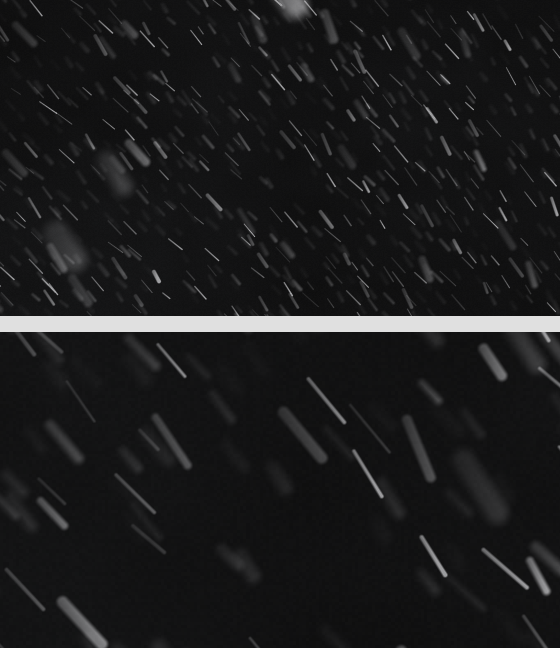
Top, the full canvas; bottom, a detail of the centre.
Give the GLSL for this texture, as a WebGL 1 fragment shader.

```glsl
precision highp float;
// Wind-driven snow at night: slanted motion streaks at several depths of focus.

uniform vec2 u_resolution;

#define NIGHT vec3(0.064, 0.064, 0.066)
#define HAZE vec3(0.028, 0.030, 0.033)
#define SNOW vec3(0.99, 0.99, 1.0)
#define FALL_ANGLE 0.72
#define ANGLE_DRIFT 0.13
#define ANGLE_SPREAD 0.36
#define GRAIN 0.012
#define GAIN 1.08

float hash(vec2 p) {
  return fract(sin(dot(p, vec2(127.1, 311.7))) * 43758.5453);
}

float valueNoise(vec2 p) {
  vec2 cell = floor(p);
  vec2 f = fract(p);
  f = f * f * (3.0 - 2.0 * f);
  float low = mix(hash(cell), hash(cell + vec2(1.0, 0.0)), f.x);
  float high = mix(hash(cell + vec2(0.0, 1.0)), hash(cell + vec2(1.0, 1.0)), f.x);
  return mix(low, high, f.y);
}

// Soft capsule along dir; size holds half length and half width.
float streak(vec2 p, vec2 dir, vec2 size, float blur) {
  float along = dot(p, dir);
  float across = dot(p, vec2(-dir.y, dir.x));
  float reach = max(abs(along) - size.x, 0.0);
  float body = 1.0 - smoothstep(size.y - blur, size.y + blur, length(vec2(reach, across)));
  float shading = 1.0 + 0.22 * clamp(along / size.x, -1.0, 1.0)
                      + 0.18 * clamp(across / size.y, -1.0, 1.0);
  return body * shading;
}

// One jittered streak per occupied cell; light holds its dimmest and brightest level.
float snowLayer(vec2 p, float cellSize, float density, vec2 size, float blur,
                vec2 light, float steepness, float seed) {
  float softness = max(blur, 0.75 / u_resolution.y);
  vec2 home = floor(p / cellSize);
  float glow = 0.0;
  for (int j = -1; j <= 1; j++) {
    for (int i = -1; i <= 1; i++) {
      vec2 cell = home + vec2(float(i), float(j));
      vec2 id = cell + seed;
      float present = step(hash(id + 3.7), density);
      vec2 center = (cell + vec2(hash(id + 11.3), hash(id + 23.9))) * cellSize;
      float angle = FALL_ANGLE + steepness + ANGLE_DRIFT * center.x
                  + ANGLE_SPREAD * (hash(id + 37.1) - 0.5);
      vec2 dir = vec2(cos(angle), -sin(angle));
      vec2 shape = size * vec2(mix(0.5, 1.3, hash(id + 41.7)),
                               mix(0.7, 1.3, hash(id + 53.3)));
      float rank = hash(id + 67.9);
      float level = mix(light.x, light.y, rank * rank);
      glow += present * level * streak(p - center, dir, shape, softness);
    }
  }
  return glow;
}

void main() {
  vec2 p = gl_FragCoord.xy / u_resolution.y;

  // Dark sky with faint uneven haze, thicker at the lower left
  float mottling = valueNoise(p * 3.0) * 0.6 + valueNoise(p * 12.0 + 7.0) * 0.4;
  float lowLeft = 1.0 - smoothstep(0.0, 1.0, length(p * vec2(0.8, 1.2)));
  vec3 color = NIGHT + HAZE * (0.85 * (mottling - 0.35) + 0.6 * lowLeft);

  // Far, dim flakes
  float snow = snowLayer(p, 0.060, 0.60, vec2(0.015, 0.006), 0.007, vec2(0.015, 0.09), 0.08, 5.0);
  snow += snowLayer(p, 0.085, 0.50, vec2(0.020, 0.0045), 0.005, vec2(0.05, 0.18), 0.02, 91.0);

  // Flakes in focus: thin lines, then broader bars
  snow += snowLayer(p, 0.078, 0.60, vec2(0.026, 0.0018), 0.0015, vec2(0.10, 0.54), 0.0, 137.0);
  snow += snowLayer(p, 0.120, 0.40, vec2(0.028, 0.0048), 0.0028, vec2(0.15, 0.46), 0.15, 211.0);

  // Near flakes, far out of focus
  snow += snowLayer(p, 0.200, 0.42, vec2(0.037, 0.011), 0.008, vec2(0.09, 0.30), 0.22, 307.0);
  snow += snowLayer(p, 0.450, 0.45, vec2(0.048, 0.032), 0.026, vec2(0.12, 0.22), 0.12, 419.0);

  color += SNOW * min(snow * GAIN, 0.55);

  // Fine grain on a grid fixed to the canvas
  color += GRAIN * (hash(floor(p * 288.0)) - 0.5);
  gl_FragColor = vec4(color, 1.0);
}
```
